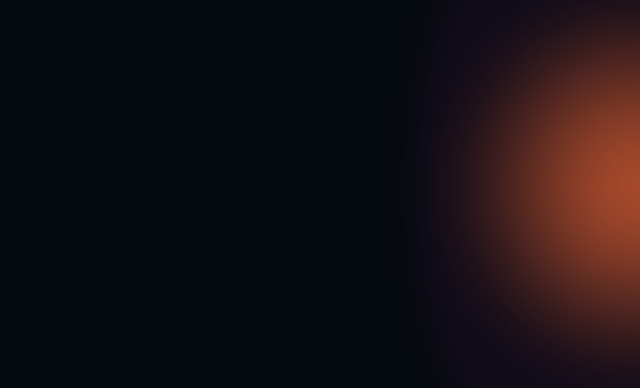
Give the GLSL for this background, as a Shadertoy shader.

```glsl
// A warm ember glow rising from the right edge of a near-black navy field.
// Two radial falloffs are added to the base: a tall, faint violet halo
// and a round orange core that fades smoothly to nothing.

const vec3 NIGHT = vec3(0.020, 0.035, 0.062);
const vec3 VIOLET = vec3(0.050, 0.012, 0.034);
const vec3 EMBER = vec3(0.570, 0.235, 0.070);

// Full strength inside the inner radius, zero beyond the outer one.
// The stretch divides x and y, so larger values widen the glow.
float glow(vec2 offset, vec2 stretch, float inner, float outer) {
    return 1.0 - smoothstep(inner, outer, length(offset / stretch));
}

void mainImage(out vec4 fragColor, in vec2 fragCoord) {
    // Distances are measured in canvas heights.
    float aspect = iResolution.x / iResolution.y;
    vec2 position = fragCoord / iResolution.y;
    vec2 center = vec2(0.998 * aspect, 0.52);
    vec2 offset = position - center;

    // Tall halo, then the round core
    float halo = glow(offset, vec2(1.0, 1.6), 0.49, 0.66);
    float core = glow(offset, vec2(1.0), 0.0, 0.58);

    vec3 color = NIGHT + VIOLET * halo + EMBER * core;
    fragColor = vec4(color, 1.0);
}
```
